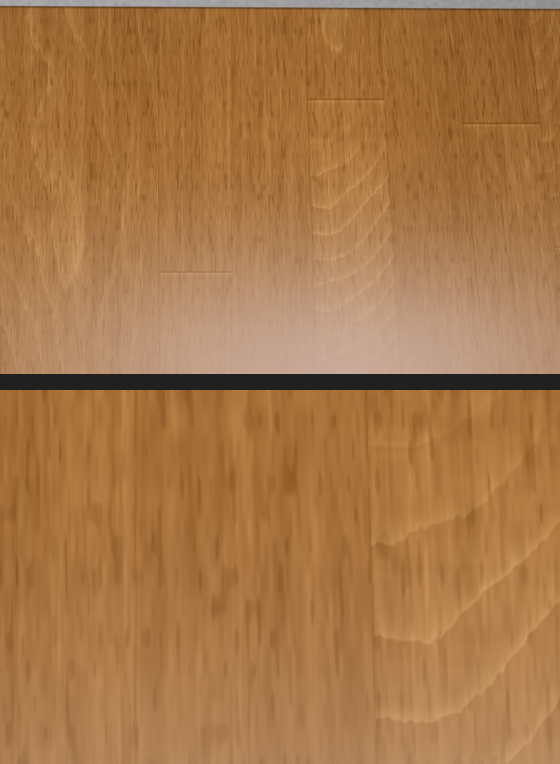
Top: the whole. Bottom: its middle third, enlarged.
This texture is drawn by a Shadertoy shader. Its source:

```glsl
// Brown stained beech planks with fine pores, growth rings, a soft glare and a grey edge strip.

const vec3 WOOD = vec3(0.618, 0.405, 0.192);
const vec3 GLARE = vec3(0.80, 0.69, 0.64);
const vec3 STRIP = vec3(0.65, 0.645, 0.65);
const float BOARD = 0.131;      // board width
const float FIRST = -0.11;      // left edge of board 0
const float FAN = 0.414;        // upright seam; boards to its right lean outward
// height of the end joint on each board, negative for none
const float JOINT[9] = float[9](-1.0, -1.0, -1.0, 0.273, -1.0, 0.734, -1.0, 0.67, 0.34);

float hash(vec2 p) {
    vec3 q = fract(vec3(p.xyx) * 0.1031);
    q += dot(q, q.yzx + 33.33);
    return fract((q.x + q.y) * q.z);
}

float noise(vec2 p) {
    vec2 i = floor(p), f = fract(p);
    f = f * f * (3.0 - 2.0 * f);
    return mix(mix(hash(i), hash(i + vec2(1, 0)), f.x),
               mix(hash(i + vec2(0, 1)), hash(i + vec2(1, 1)), f.x), f.y);
}

float fbm(vec2 p) {
    float sum = 0.0, gain = 0.5;
    for (int i = 0; i < 4; i++) {
        sum += gain * noise(p);
        p = p * 2.03 + 17.0;
        gain *= 0.5;
    }
    return sum;
}

// pale growth line, crisp on one side and fading on the other
float ring(float field, float fade) {
    float f = fract(field);
    return smoothstep(0.0, 0.05, f) * exp(-f * fade);
}

// pale ragged patch cut from a ring; x is the fill, y the rim
vec2 island(vec2 p, vec2 center, vec2 size, float ragged) {
    vec2 q = (p - center) / size;
    q.x += 0.8 * (noise(vec2(p.y * 13.0, center.x * 40.0)) - 0.5);
    float d = length(q) - 1.0 + ragged;
    return vec2(smoothstep(0.08, -0.08, d), exp(-d * d * 60.0));
}

float thinLine(float d, float halfWidth, float soft) {
    return 1.0 - smoothstep(halfWidth, halfWidth + soft, abs(d));
}

// brightness of streaks and short dark pores along the board
float grain(vec2 p, float seed) {
    float drift = 0.012 * noise(vec2(p.x * 6.0, p.y * 2.0 + seed));
    vec2 q = vec2(p.x + drift, p.y);
    float broad = noise(vec2(q.x * 55.0, q.y * 1.6 + seed)) - 0.5;
    float streak = noise(vec2(q.x * 190.0, q.y * 5.0 + seed)) - 0.5;
    float fine = noise(vec2(q.x * 430.0, q.y * 42.0 + seed)) - 0.5;
    float pore = smoothstep(0.66, 0.92, noise(vec2(q.x * 310.0 + 9.0, q.y * 36.0)));
    float pale = smoothstep(0.72, 0.95, noise(vec2(q.x * 260.0, q.y * 9.0 + seed)));
    return 0.035 * broad + 0.05 * streak + 0.065 * fine - 0.06 * pore + 0.035 * pale;
}

// pale figure of the growth rings, chosen by board
float figure(vec2 p, float board, float across, bool upper) {
    float ragged = 0.14 * (noise(vec2(p.x * 330.0, p.y * 45.0)) - 0.5);
    float warp = fbm(vec2(p.x * 5.0, p.y * 1.7));
    if (board < 2.5) {
        float field = (p.x + 0.075 * p.y) * 17.0 + 3.0 * warp + ragged;
        vec2 patchMask = island(p, vec2(0.115, 0.38), vec2(0.019, 0.145), ragged);
        float lines = ring(field, 7.0) * (0.35 + 0.65 * noise(p * vec2(9.0, 2.5) + 4.0));
        return mix(lines, 0.45, patchMask.x) + 0.3 * patchMask.y;
    }
    if (board == 5.0 && !upper) {
        float bend = 0.15 * across * across + 0.03 * noise(vec2(across * 4.0, p.y * 9.0));
        float field = (p.y - bend) * 14.0 + 1.5 * noise(vec2(3.0, p.y * 5.0)) + 0.6 * ragged;
        return ring(field, 7.0) * smoothstep(0.72, 0.48, p.y) + 0.15 * noise(p * vec2(20.0, 130.0));
    }
    if (board == 5.0) {
        vec2 tongue = island(p, vec2(0.6, 0.94), vec2(0.02, 0.075), ragged);
        return 0.3 * tongue.x + 0.4 * tongue.y;
    }
    if (board == 8.0) {
        float field = (p.y - 0.9 * across * across) * 13.0 + 2.0 * warp + ragged;
        return 0.6 * ring(field, 5.0);
    }
    return 0.3 * ring(p.x * 46.0 + 2.0 * warp + ragged, 4.0) * noise(p * vec2(30.0, 2.0));
}

vec3 planks(vec2 uv, float pixel) {
    float lean = 1.0 + 0.15 * (1.0 - uv.y);
    vec2 p = vec2(uv.x < FAN ? uv.x : FAN + (uv.x - FAN) / lean, uv.y);
    float slot = (p.x - FIRST) / BOARD;
    float board = clamp(floor(slot), 0.0, 8.0), across = slot - board;
    float joint = JOINT[int(board)];
    bool upper = joint > 0.0 && p.y > joint;
    float seed = board * 7.3 + (upper ? 31.0 : 0.0);

    float tint = 0.05 * (hash(vec2(seed, 3.0)) - 0.5) + 0.05 * (fbm(p * vec2(9.0, 3.0) + seed) - 0.47);
    vec3 color = WOOD + tint * vec3(1.0, 0.9, 0.7);
    color += grain(p, seed) * vec3(1.0, 0.92, 0.75);
    color += 0.13 * figure(p, board, across, upper) * vec3(0.85, 0.95, 0.75);

    // seams between boards and at their ends
    float edge = min(across, 1.0 - across) * BOARD;
    color -= 0.035 * thinLine(edge, 0.0006, pixel) * step(2.5, board);
    color -= 0.07 * thinLine(p.y - joint, 0.001, 1.5 * pixel);
    color += 0.05 * thinLine(p.y - joint + 0.005, 0.001, 1.5 * pixel);
    return color;
}

void mainImage(out vec4 fragColor, in vec2 fragCoord) {
    vec2 uv = fragCoord / iResolution.xy;
    float pixel = 1.0 / iResolution.y;
    vec3 color = planks(uv, pixel);

    // darker borders, then the pale reflection at the bottom
    color *= 1.03 - 0.24 * pow(abs(uv.x - 0.48), 2.0) - 0.05 * smoothstep(0.6, 1.0, uv.y);
    vec2 q = (uv - vec2(0.6, 0.0)) / vec2(0.58, 0.33);
    color = mix(color, GLARE, 0.88 * exp(-0.9 * dot(q, q)));

    // grey strip and its shadow along the top
    float rim = uv.y - mix(0.984, 0.976, uv.x);
    color *= 1.0 - 0.4 * smoothstep(-0.008, 0.0, rim);
    vec3 strip = STRIP + 0.10 * (fbm(uv * vec2(150.0, 100.0)) - 0.47) - 0.08 * uv.x * uv.x;
    color = mix(color, strip, smoothstep(-pixel, pixel, rim));
    fragColor = vec4(clamp(color, 0.0, 1.0), 1.0);
}
```
